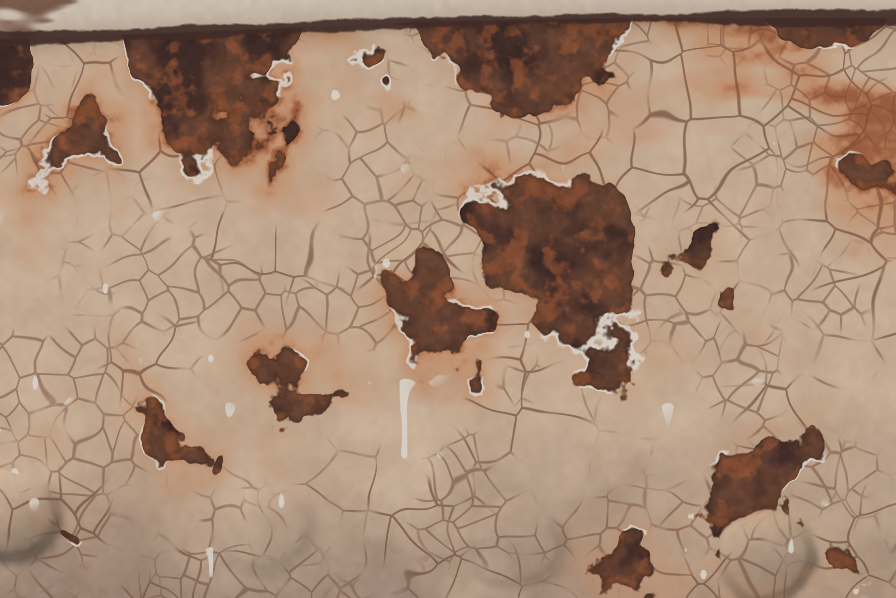
Reproduce this texture procedurally as a Shadertoy shader.

```glsl
// Weathered beige paint flaking off rusty steel below a ledge, with rivets.
// Rust patches are warped ellipses on an additive sequence, shrinking as they
// go; cracks are masked Voronoi borders and stains are streaky noise.

#define PATCH_COUNT 30
#define PATCH_SIZE 0.185
#define PATCH_WARP 0.22
#define EDGE_ROUGHNESS 0.05
#define STAIN_REACH 0.035
#define CRACK_SCALE 11.0
#define CRACK_WIDTH 0.0007
#define CRACK_STRENGTH 0.62
#define RIVET_SPACING 0.42
#define RIVET_RADIUS 0.078
#define GRAIN 0.045

const vec3 PAINT = vec3(0.765, 0.672, 0.580);
const vec3 GRIMY_PAINT = vec3(0.610, 0.520, 0.455);
const vec3 LIGHT_STAIN = vec3(0.745, 0.535, 0.395);
const vec3 DEEP_STAIN = vec3(0.560, 0.320, 0.210);
const vec3 RUST = vec3(0.390, 0.255, 0.195);
const vec3 DARK_RUST = vec3(0.250, 0.170, 0.155);
const vec3 BRIGHT_RUST = vec3(0.540, 0.310, 0.200);
const vec3 CHIP = vec3(0.850, 0.830, 0.800);

vec2 hash2(vec2 p) {
    vec3 q = fract(p.xyx * vec3(0.1031, 0.1030, 0.0973));
    q += dot(q, q.yzx + 33.33);
    return fract((q.xx + q.yz) * q.zy);
}

float noise(vec2 p) {
    vec2 i = floor(p), f = fract(p);
    f = f * f * (3.0 - 2.0 * f);
    vec2 e = vec2(0.0, 1.0);
    return mix(mix(hash2(i).x, hash2(i + e.yx).x, f.x),
               mix(hash2(i + e.xy).x, hash2(i + e.yy).x, f.x), f.y);
}

float fbm(vec2 p) {
    float sum = 0.0, amp = 0.533;
    for (int i = 0; i < 4; i++) {
        sum += amp * noise(p);
        p = mat2(1.6, 1.2, -1.2, 1.6) * p + 7.3;
        amp *= 0.5;
    }
    return sum;
}

// Distance to the nearest Voronoi border, in cells
float crackDistance(vec2 p) {
    vec2 cell = floor(p), f = fract(p), nearCell = vec2(0.0), nearVec = vec2(0.0);
    float best = 9.0;
    for (int k = 0; k < 9; k++) {
        vec2 g = vec2(k % 3, k / 3) - 1.0;
        vec2 r = g + hash2(cell + g) - f;
        if (dot(r, r) < best) { best = dot(r, r); nearVec = r; nearCell = g; }
    }
    best = 9.0;
    for (int k = 0; k < 25; k++) {
        vec2 g = nearCell + vec2(k % 5, k / 5) - 2.0;
        vec2 r = g + hash2(cell + g) - f, gap = r - nearVec;
        if (dot(gap, gap) > 0.0001)
            best = min(best, dot(0.5 * (nearVec + r), normalize(gap)));
    }
    return best;
}

float crackLine(vec2 p, float scale, float blur) {
    float d = crackDistance(p * scale) / scale;
    return 1.0 - smoothstep(CRACK_WIDTH, CRACK_WIDTH + blur, d);
}

// Signed distance to bare rust, negative inside
float rustDistance(vec2 p, float ledge, float aspect) {
    vec2 w = p + PATCH_WARP * (vec2(fbm(p * 6.0), fbm(p * 6.0 + 31.0)) - 0.5);
    float d = ledge - 0.11 * cos((w.x - 0.87) * 12.5) - 0.015 - w.y
            + 0.1 * smoothstep(1.1, 1.3, p.x);
    for (int n = 0; n < PATCH_COUNT; n++) {
        float i = float(n);
        float radius = PATCH_SIZE * inversesqrt(i + 1.0) - 0.024;
        vec2 centre = fract(vec2(0.62, 0.56) + i * vec2(0.618, 0.303)) * vec2(aspect, 1.0);
        float a = (hash2(vec2(i, 5.0)).x - 0.5) * 1.4;
        vec2 q = mat2(cos(a), sin(a), -sin(a), cos(a)) * (w - centre);
        d = min(d, 0.8 * (length(q / vec2(0.75, 1.3)) - radius));
    }
    return d + EDGE_ROUGHNESS * (fbm(p * 28.0) - 0.5);
}

void mainImage(out vec4 fragColor, in vec2 fragCoord) {
    vec2 p = fragCoord / iResolution.y;
    float aspect = iResolution.x / iResolution.y;
    float blur = max(0.0025, 1.2 / iResolution.y);
    float ledge = 0.93 + 0.04 * smoothstep(-0.3, 1.1, p.x);
    float fine = fbm(p * 75.0), coarse = fbm(p * 5.0 + 11.0);

    // Rivets: a gently falling row, bolder towards the sides
    float k = floor((p.x - 0.02) / RIVET_SPACING + 0.5);
    vec2 rivetPos = vec2(0.02 + k * RIVET_SPACING, 0.14 - 0.022 * k);
    vec2 q = (p - rivetPos) / RIVET_RADIUS;
    float bold = mix(0.3, 1.0, smoothstep(0.25, 0.6, abs(rivetPos.x - 0.65)));
    float rim = length(q) + 0.35 * (fbm(p * 16.0) - 0.5);
    float dome = 1.0 - smoothstep(0.88, 1.0, rim);

    float d = rustDistance(p, ledge, aspect);
    d = max(d, (1.0 - rim) * RIVET_RADIUS);

    // Paint, grimier towards the bottom
    vec3 col = mix(GRIMY_PAINT, PAINT, smoothstep(-0.12, 0.34, p.y + 0.5 * (coarse - 0.5)));
    col += GRAIN * (fine - 0.5) + 0.07 * (fbm(p * 17.0) - 0.5);
    float slope = dot(q, vec2(-0.45, 0.75));
    col *= 1.0 + bold * dome * (0.2 * slope - 0.07);
    col *= 1.0 - 0.35 * bold * exp(-pow((rim - 1.0) * 7.0, 2.0)) * smoothstep(0.5, -0.7, slope);

    // Stains around rust, below the ledge and in the upper right
    float streak = smoothstep(0.34, 0.66, fbm(p * vec2(4.0, 10.0) + 3.0));
    float corner = smoothstep(0.95, 1.3, p.x + 0.3 * (coarse - 0.5)) * smoothstep(0.42, 0.8, p.y);
    float stain = exp(-max(d, 0.0) / STAIN_REACH) * (0.2 + 0.75 * streak);
    stain = max(stain, corner * streak * 0.95);
    stain = max(stain, exp(-abs(ledge - p.y) / 0.06) * streak);
    stain *= mix(0.45, 1.0, smoothstep(0.1, 0.6, p.y)) * (0.75 + 0.5 * fine);
    col = mix(col, LIGHT_STAIN, min(stain * 1.25, 1.0));
    col = mix(col, DEEP_STAIN, 0.8 * smoothstep(0.6, 1.0, stain));

    // Broken cracks at two sizes, denser where stained
    vec2 bent = p + 0.03 * (vec2(noise(p * 18.0), noise(p * 18.0 + 40.0)) - 0.5);
    float broken = smoothstep(0.44, 0.62, fbm(p * 7.0 + 20.0) + 0.14 * corner);
    float finer = smoothstep(0.5, 0.66, fbm(p * 8.0 + 60.0) + 0.08 * corner);
    float crack = max(crackLine(bent, CRACK_SCALE, blur) * broken,
                      crackLine(bent + 3.7, CRACK_SCALE * 1.9, blur) * finer * 0.75);
    col = mix(col, mix(RUST, DEEP_STAIN, 0.6 * stain), CRACK_STRENGTH * crack);

    // White chips, loose and along the flaking edges
    float loose = smoothstep(0.91, 0.94, noise(p * vec2(34.0, 25.0) + 9.0)) * smoothstep(0.5, 0.6, coarse);
    float flake = smoothstep(0.6, 0.68, noise(p * 15.0 + 50.0)) * (1.0 - smoothstep(0.004, 0.008, d));
    col = mix(col, CHIP, max(loose, flake) * 0.85);

    // Bare rust: dark cores, bright specks, shadowed rim
    float mottle = fbm(p * 13.0 + 70.0);
    vec3 rust = mix(RUST, DARK_RUST, smoothstep(0.42, 0.68, mottle + 1.6 * min(-d, 0.08) - 0.03));
    rust = mix(rust, BRIGHT_RUST, 0.75 * smoothstep(0.52, 0.72, fbm(p * 38.0) + 0.08 * exp(d / 0.03)));
    rust *= 0.85 + 0.3 * fine;
    rust *= 1.0 - 0.35 * exp(-abs(d) / 0.004);
    col = mix(col, rust, 1.0 - smoothstep(-blur, blur, d));

    // Ledge: shadow, pale lip with rust, and a dark ragged seam
    float t = p.y - ledge;
    col *= 1.0 - 0.25 * exp(min(t, 0.0) / 0.012);
    vec3 lip = mix(vec3(0.73, 0.66, 0.59), vec3(0.79, 0.74, 0.68), smoothstep(0.0, 0.05, t));
    lip = mix(lip, RUST, 0.8 * smoothstep(0.56, 0.66, fbm(p * vec2(4.0, 14.0) + 80.0)));
    lip += GRAIN * (fine - 0.5);
    col = mix(col, lip, smoothstep(-blur, blur, t));
    float seam = 0.002 + 0.011 * noise(vec2(p.x * 9.0, 2.0)) + 0.006 * (fine - 0.5);
    col = mix(col, DARK_RUST, 0.9 * (1.0 - smoothstep(seam, seam + 2.0 * blur, abs(t))));

    fragColor = vec4(clamp(col, 0.0, 1.0), 1.0);
}
```
